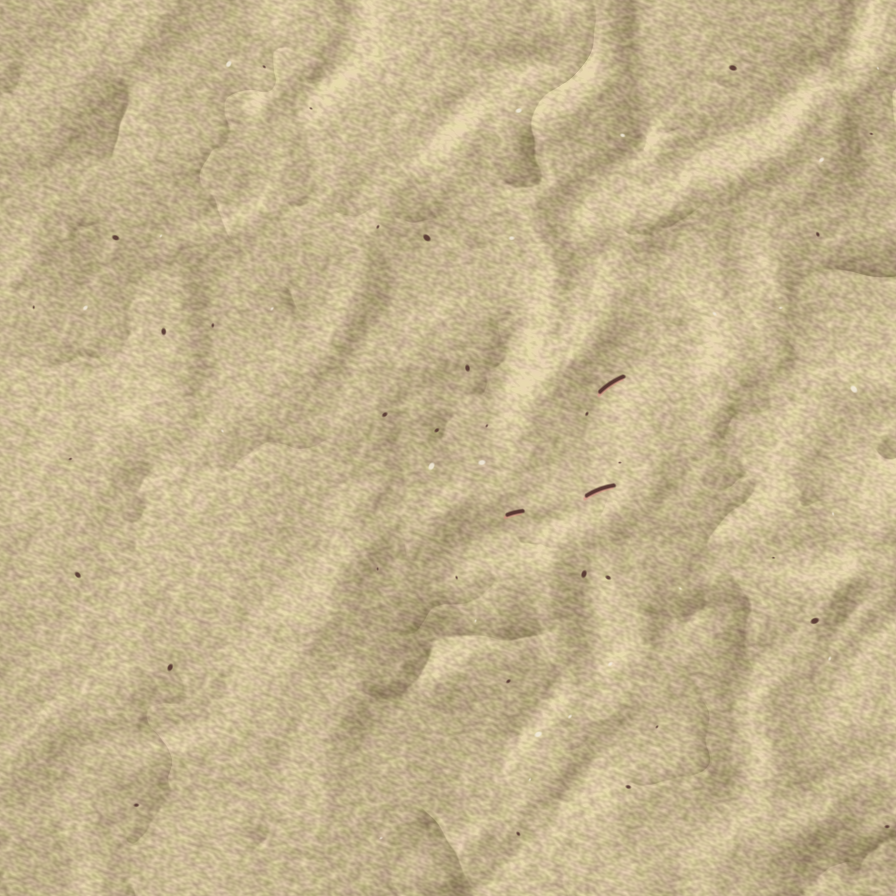
This texture is drawn by a three.js fragment shader. Its source:

```glsl
varying vec2 vUv;

const vec3 SHADE = vec3(0.65, 0.585, 0.45);
const vec3 LIT = vec3(0.83, 0.765, 0.615);
const vec3 PINK_SHIFT = vec3(0.005, -0.020, 0.022);
const vec3 DEBRIS_DARK = vec3(0.30, 0.17, 0.16);
const vec3 DEBRIS_PINK = vec3(0.86, 0.55, 0.52);
const vec3 DEBRIS_PALE = vec3(0.96, 0.93, 0.87);
const vec2 TO_LIGHT = vec2(-0.8, 0.6);
const vec2 BUMP_FREQ = vec2(6.5, 9.5);
const vec2 GRAIN_FREQ = vec2(165.0, 270.0);
const float BUMP_ANGLE = 1.0;
const float GRAIN_ANGLE = -0.35;
const float BASE_TONE = 0.72;
const float RELIEF = 2.3;
const float DUNE_FREQ = 3.6;
const float DUNE_DEPTH = 0.95;
const float RIDGE_FREQ = 8.0;
const float RIDGE_DEPTH = 0.6;
const float GRAIN = 0.74;
const float RIPPLE = 0.25;
const float BROAD = 0.35;
const float TINT = 2.0;
const float SPECK_CELLS = 18.0;
const float SPECK_SHARE = 0.18;
const int TWIGS = 3;
const float SOFT = 0.0014;

float hash(vec2 p) {
  vec3 q = fract(p.xyx * 0.1031);
  q += dot(q, q.yzx + 33.33);
  return fract((q.x + q.y) * q.z);
}

vec2 hash2(vec2 p) {
  return vec2(hash(p), hash(p + 71.7));
}

vec2 rotate(vec2 p, float a) {
  float c = cos(a), s = sin(a);
  return vec2(c * p.x + s * p.y, c * p.y - s * p.x);
}

float cornerSlope(vec2 cell, vec2 offset) {
  float a = 6.2832 * hash(cell + 17.0);
  return dot(vec2(cos(a), sin(a)), offset);
}

float gradientNoise(vec2 p) {
  vec2 i = floor(p), f = p - i;
  vec2 w = f * f * f * (f * (f * 6.0 - 15.0) + 10.0);
  vec2 e = vec2(1.0, 0.0);
  float low = mix(cornerSlope(i, f), cornerSlope(i + e, f - e), w.x);
  float high = mix(cornerSlope(i + e.yx, f - e.yx), cornerSlope(i + 1.0, f - 1.0), w.x);
  return mix(low, high, w.y);
}

// Soft mounds, slightly longer along the rising diagonal
float moundHeight(vec2 p) {
  vec2 q = rotate(p, BUMP_ANGLE) * BUMP_FREQ + 40.0;
  q += 0.9 * vec2(gradientNoise(p * 6.0 + 9.0), gradientNoise(p * 6.0 + 63.0));
  return gradientNoise(q) + 0.32 * gradientNoise(q * 2.1 + 13.0);
}

float scarpField(vec2 p, float freq) {
  vec2 q = p * freq;
  vec2 warp = vec2(gradientNoise(q * 2.3 + 5.0), gradientNoise(q * 2.3 + 31.0));
  return gradientNoise(q + 0.4 * warp + 23.0) + 0.04 * gradientNoise(q * 8.0);
}

// Lee faces: crisp at the foot, fading uphill, with a pale rim outside
float scarpTone(vec2 p, float freq, float depth) {
  float n = scarpField(p, freq);
  float drop = n - scarpField(p - TO_LIGHT * 0.1 / freq, freq);
  float facing = smoothstep(0.0, 0.09, drop);
  float patchy = smoothstep(-0.2, 0.15, gradientNoise(p * freq * 0.9 + 57.0));
  float foot = 0.0022 * freq;
  float face = smoothstep(-foot, foot, n) * exp(-6.0 * max(n, 0.0));
  float rim = exp(-30.0 * abs(n + 0.05));
  return depth * facing * patchy * (0.35 * rim - face);
}

float sandTone(vec2 p) {
  float slope = moundHeight(p - TO_LIGHT * 0.014) - moundHeight(p);
  float rough = mix(0.45, 1.0, smoothstep(0.25, 0.7, p.x + 0.25 * p.y));
  vec2 g = rotate(p, GRAIN_ANGLE) * GRAIN_FREQ;
  float grain = gradientNoise(g) + 0.6 * gradientNoise(g * 0.47 + 19.0);
  vec2 r = rotate(p, 0.5) * vec2(28.0, 75.0);
  float ripple = gradientNoise(r + 2.0 * gradientNoise(p * 12.0));
  float scarps = scarpTone(p, DUNE_FREQ, DUNE_DEPTH)
    + scarpTone(p + 7.0, RIDGE_FREQ, RIDGE_DEPTH);
  return BASE_TONE + RELIEF * rough * slope + scarps
    + GRAIN * grain + RIPPLE * ripple + BROAD * gradientNoise(p * 2.6 + 3.0);
}

// Scattered dark and pale crumbs, one at most per cell
vec3 addSpecks(vec3 color, vec2 p) {
  vec2 cell = floor(p * SPECK_CELLS);
  vec2 center = (cell + 0.15 + 0.7 * hash2(cell + 3.0)) / SPECK_CELLS;
  float radius = mix(0.001, 0.0036, pow(hash(cell + 8.0), 2.0));
  vec2 d = rotate(p - center, 6.28 * hash(cell + 5.0)) * vec2(0.8, 1.2);
  float cover = 1.0 - smoothstep(-SOFT, SOFT, length(d) - radius);
  vec3 tint = mix(DEBRIS_DARK, DEBRIS_PALE, step(0.5, hash(cell + 12.0)));
  return mix(color, tint, 0.85 * cover * step(hash(cell + 29.0), SPECK_SHARE));
}

// Short bent twigs with a pink fringe
vec3 addTwigs(vec3 color, vec2 p) {
  for (int i = 0; i < TWIGS; i++) {
    vec2 seed = vec2(float(i) * 3.7 + 2.0, 6.0);
    vec2 d = rotate(p - mix(vec2(0.2), vec2(0.8, 0.6), hash2(seed)), 0.15 + 0.5 * hash(seed + 4.0));
    float halfLength = mix(0.008, 0.02, hash(seed + 9.0));
    d.y += 6.0 * d.x * d.x;
    float dist = length(vec2(max(abs(d.x) - halfLength, 0.0), d.y)) - 0.0022;
    float fringe = length(vec2(max(abs(d.x + 0.003) - halfLength, 0.0), d.y + 0.002)) - 0.002;
    color = mix(color, DEBRIS_PINK, 0.6 - 0.6 * smoothstep(-SOFT, SOFT, fringe));
    color = mix(color, DEBRIS_DARK, 0.9 - 0.9 * smoothstep(-SOFT, SOFT, dist));
  }
  return color;
}

void main() {
  vec3 color = mix(SHADE, LIT, clamp(sandTone(vUv), -0.7, 1.45));
  vec2 t = rotate(vUv, GRAIN_ANGLE) * GRAIN_FREQ * 0.36;
  color += PINK_SHIFT * TINT * gradientNoise(t + 91.0);
  color = addSpecks(color, vUv);
  color = addTwigs(color, vUv);
  gl_FragColor = vec4(color, 1.0);
}
```
